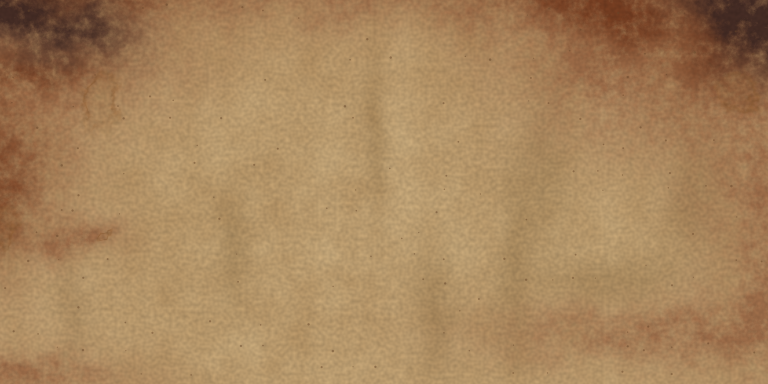
Reproduce this texture procedurally as a Shadertoy shader.

```glsl
// Aged tan parchment with rusty edges, dark bruised corners, soft folds and paper grain.
#define PAPER vec3(0.718, 0.597, 0.422)
#define WASH vec3(0.575, 0.385, 0.255)
#define RUST vec3(0.430, 0.215, 0.110)
#define BRUISE vec3(0.235, 0.150, 0.130)
#define FOLD vec3(0.545, 0.425, 0.265)
#define GRAIN_SCALE 105.0
#define GRAIN_AMOUNT 0.070
#define MOTTLE_AMOUNT 0.075
#define WARP_AMOUNT 0.075
#define SPECK_CELLS 17.0

// Each patch: centre x, centre y, radius x, radius y, in canvas heights
const vec4 washes[10] = vec4[10](
    vec4(0.00, 0.62, 0.24, 0.36), vec4(0.18, 0.90, 0.32, 0.18),
    vec4(1.57, 0.79, 0.24, 0.17), vec4(1.94, 0.76, 0.20, 0.30),
    vec4(1.70, 0.99, 0.45, 0.15), vec4(0.85, 1.04, 0.65, 0.10),
    vec4(0.08, 0.02, 0.28, 0.08), vec4(2.02, 0.28, 0.15, 0.30),
    vec4(1.68, 0.13, 0.40, 0.09), vec4(0.20, 0.38, 0.10, 0.05));
const vec4 rusts[6] = vec4[6](
    vec4(0.08, 0.81, 0.13, 0.045), vec4(-0.04, 0.52, 0.10, 0.20),
    vec4(1.52, 1.02, 0.20, 0.075), vec4(1.86, 0.90, 0.15, 0.13),
    vec4(0.12, 1.02, 0.28, 0.06), vec4(1.60, 0.94, 0.12, 0.06));
const vec4 bruises[4] = vec4[4](
    vec4(0.17, 0.92, 0.16, 0.085), vec4(1.92, 0.99, 0.16, 0.085),
    vec4(2.00, 0.90, 0.12, 0.10), vec4(0.01, 0.99, 0.10, 0.07));
const vec4 folds[8] = vec4[8](
    vec4(0.615, 0.35, 0.038, 0.13), vec4(1.135, 0.19, 0.050, 0.17),
    vec4(1.420, 0.56, 0.055, 0.19), vec4(1.800, 0.49, 0.070, 0.15),
    vec4(0.980, 0.64, 0.022, 0.20), vec4(1.610, 0.28, 0.190, 0.055),
    vec4(0.190, 0.19, 0.035, 0.12), vec4(1.340, 0.33, 0.040, 0.25));

vec2 hash2(vec2 cell) {
    vec3 h = fract(cell.xyx * vec3(0.1031, 0.1030, 0.0973));
    h += dot(h, h.yzx + 33.33);
    return fract((h.xx + h.yz) * h.zy);
}

float gradientDot(vec2 cell, vec2 offset) {
    float angle = 6.2832 * hash2(cell).x;
    return dot(vec2(cos(angle), sin(angle)), offset);
}

float gradientNoise(vec2 p) {
    vec2 i = floor(p), f = p - i;
    vec2 u = f * f * f * (f * (f * 6.0 - 15.0) + 10.0);
    vec2 e = vec2(1.0, 0.0);
    float low = mix(gradientDot(i, f), gradientDot(i + e, f - e), u.x);
    float high = mix(gradientDot(i + e.yx, f - e.yx), gradientDot(i + 1.0, f - 1.0), u.x);
    return 1.4 * mix(low, high, u.y);
}

float fbm(vec2 p) {
    float sum = 0.0, weight = 0.5;
    for (int i = 0; i < 5; i++) {
        sum += weight * gradientNoise(p);
        p = mat2(1.6, 1.2, -1.2, 1.6) * p + 7.3;
        weight *= 0.55;
    }
    return sum;
}

float patchAt(vec2 p, vec4 s) {
    vec2 d = (p - s.xy) / s.zw;
    return exp(-dot(d, d));
}

// Thin uneven tide line with a faint fill
float waterRing(vec2 p, vec2 centre, vec2 radius, float ragged) {
    float d = length((p - centre) / radius) - 1.0 + ragged;
    float line = exp(-d * d * 45.0) * smoothstep(-0.3, 0.4, ragged + 0.1);
    return line + 0.3 * (1.0 - smoothstep(-0.2, 0.15, d));
}

// Sparse round flecks, one candidate per cell
float specks(vec2 p, float pixel) {
    vec2 cell = floor(p * SPECK_CELLS);
    vec2 place = 0.2 + 0.6 * hash2(cell + 19.0);
    vec2 kind = hash2(cell + 71.0);
    float radius = mix(0.0012, 0.0032, kind.y);
    float d = length(p - (cell + place) / SPECK_CELLS) - radius;
    return step(0.72, kind.x) * (1.0 - smoothstep(-pixel, pixel, d));
}

void mainImage(out vec4 fragColor, in vec2 fragCoord) {
    vec2 p = fragCoord / iResolution.y;
    float broad = fbm(p * 3.5 + 4.0);
    float detail = fbm(p * 13.0 + 31.0);
    float fine = fbm(p * 38.0 + 53.0);
    vec2 q = p + WARP_AMOUNT * vec2(fbm(p * 6.0 + 11.0), fbm(p * 6.0 + 47.0));

    // Sum the patches of each kind
    float wash = 0.0, rust = 0.0, bruise = 0.0, fold = 0.0;
    for (int i = 0; i < 10; i++) wash += patchAt(q, washes[i]);
    for (int i = 0; i < 6; i++) rust += patchAt(q, rusts[i]);
    for (int i = 0; i < 4; i++) bruise += patchAt(q, bruises[i]);
    for (int i = 0; i < 8; i++) fold += patchAt(mix(p, q, 0.5), folds[i]);
    float ragged = 1.0 + 0.8 * detail + 0.7 * fine;

    // Paper tone: cloudy mottling and faint vertical streaks
    float streak = gradientNoise(vec2(p.x * 11.0, p.y * 1.3) + 5.0);
    vec3 color = PAPER;
    color += vec3(0.8, 1.0, 1.0) * MOTTLE_AMOUNT * (0.7 * broad + 0.5 * detail + 0.22 * streak);
    color -= vec3(0.020, 0.030, 0.030) * smoothstep(0.55, 1.0, p.y);
    color = mix(color, FOLD, clamp(0.36 * fold, 0.0, 0.5));

    // Stains from pale to dark
    color = mix(color, WASH, clamp(0.62 * wash * ragged, 0.0, 0.9));
    color = mix(color, RUST, clamp(0.62 * rust * ragged, 0.0, 0.9));
    color = mix(color, BRUISE, clamp(0.72 * bruise * ragged, 0.0, 0.92));
    float rings = waterRing(q, vec2(0.27, 0.73), vec2(0.055, 0.065), detail)
        + waterRing(q, vec2(1.93, 0.74), vec2(0.060, 0.050), detail)
        + waterRing(q, vec2(0.25, 0.38), vec2(0.025, 0.018), detail)
        + waterRing(q, vec2(0.01, 0.41), vec2(0.035, 0.050), detail);
    color = mix(color, vec3(0.52, 0.34, 0.18), clamp(0.5 * rings, 0.0, 0.6));

    // Fibre grain and flecks
    float grain = gradientNoise(p * GRAIN_SCALE)
        + 0.6 * gradientNoise(p * GRAIN_SCALE * vec2(0.45, 0.9) + 17.0);
    color *= 1.0 + GRAIN_AMOUNT * (grain + 0.5 * fine);
    color = mix(color, vec3(0.40, 0.27, 0.16), 0.5 * specks(p, 0.7 / iResolution.y));
    fragColor = vec4(clamp(color, 0.0, 1.0), 1.0);
}
```
